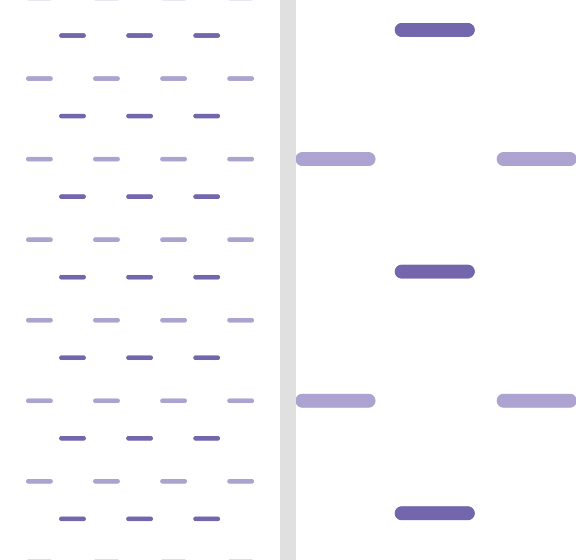
Left, the full canvas; right, a detail of the centre.
Reproduce this pattern procedurally as a Shadertoy shader.

```glsl
// Signed distance to a horizontal dash with round ends
float dashDistance(vec2 p) {
    return length(vec2(max(abs(p.x) - 0.0394, 0.0), p.y)) - 0.0083;
}

// Coverage of a dash grid with endless rows and a limited span of columns
float dashGrid(vec2 p, vec2 center, float firstColumn, float lastColumn, float pixel) {
    vec2 spacing = vec2(0.2396, 0.2877);
    vec2 cell = round((p - center) / spacing);
    cell.x = clamp(cell.x, firstColumn, lastColumn);
    float d = dashDistance(p - center - cell * spacing);
    return 1.0 - smoothstep(-0.5 * pixel, 0.5 * pixel, d);
}

void mainImage(out vec4 fragColor, in vec2 fragCoord) {
    // Canvas is one unit wide
    float pixel = 1.0 / iResolution.x;
    vec2 p = fragCoord * pixel;

    // Two staggered grids on white: four pale columns, three dark ones
    float pale = dashGrid(p, vec2(0.3803, 0.8563), -1.0, 2.0, pixel);
    float dark = dashGrid(p, vec2(0.4985, 1.0100), -1.0, 1.0, pixel);

    vec3 color = mix(vec3(1.0), vec3(0.675, 0.64, 0.815), pale);
    color = mix(color, vec3(0.45, 0.40, 0.68), dark);
    fragColor = vec4(color, 1.0);
}
```
